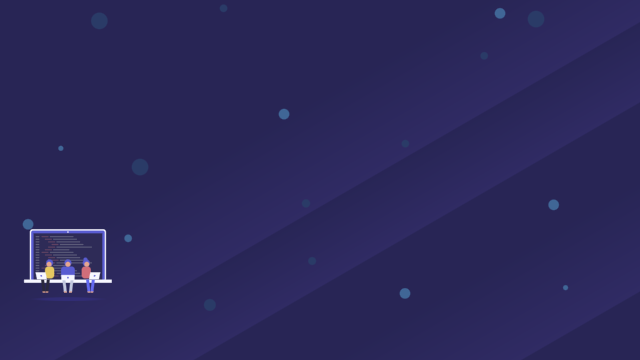
Write a Shadertoy shader that draws this background.

```glsl
// A night-blue backdrop: slanted light bands that end in crisp edges, scattered
// round dots, and a small laptop with three seated coders at the lower left.
// Bands are ramps along one slanted axis; all else is distance functions.

#define BASE_COLOR   vec3(0.156, 0.146, 0.335)
#define BAND_COLOR   vec3(0.188, 0.168, 0.392)
#define BRIGHT_DOT   vec3(0.250, 0.400, 0.590)
#define DIM_DOT      vec3(0.165, 0.230, 0.405)
#define ACCENT       vec3(0.350, 0.360, 0.820)
#define PAPER        vec3(0.970, 0.970, 1.000)
#define SKIN         vec3(0.900, 0.650, 0.560)
#define BAND_AXIS    vec2(0.5, -0.866)
#define BAND_EDGES   vec3(0.076, 0.269, 0.724)
#define BAND_WIDTHS  vec3(0.260, 0.193, 0.260)
#define SCENE_POS    vec2(0.1887, 0.220)
#define SCENE_UNIT   0.002315

// Dots as centre x, centre y, radius, in canvas heights
const vec3 brightDots[8] = vec3[8](
    vec3(1.389, 0.963, 0.0147), vec3(0.789, 0.683, 0.0147),
    vec3(0.169, 0.588, 0.007),  vec3(0.078, 0.377, 0.0147),
    vec3(0.356, 0.338, 0.0105), vec3(1.538, 0.431, 0.0147),
    vec3(1.125, 0.185, 0.0147), vec3(1.571, 0.201, 0.007));
const vec3 dimDots[9] = vec3[9](
    vec3(0.276, 0.942, 0.023),  vec3(1.489, 0.947, 0.023),
    vec3(0.389, 0.536, 0.023),  vec3(0.621, 0.977, 0.0105),
    vec3(1.345, 0.845, 0.0105), vec3(1.126, 0.601, 0.0105),
    vec3(0.850, 0.435, 0.0115), vec3(0.867, 0.275, 0.011),
    vec3(0.583, 0.153, 0.0165));

float cover(float dist, float aa) { return clamp(0.5 - dist / aa, 0.0, 1.0); }

float roundBox(vec2 p, vec2 halfSize, float radius) {
    vec2 q = abs(p) - halfSize + radius;
    return length(max(q, 0.0)) + min(max(q.x, q.y), 0.0) - radius;
}

void paint(inout vec3 col, vec3 ink, float dist, float aa) {
    col = mix(col, ink, cover(dist, aa));
}

// Each band brightens towards its edge, then drops to the base colour
float bandGlow(vec2 p, float aa) {
    float along = dot(p, BAND_AXIS), glow = 0.0;
    for (int i = 0; i < 3; i++) {
        float d = along - BAND_EDGES[i];
        glow = max(glow, clamp(1.0 + d / BAND_WIDTHS[i], 0.0, 1.0) * cover(d, aa));
    }
    return glow;
}

// Rows of code: line number, keyword and statement, indented in a repeating wedge
void paintCode(inout vec3 col, vec2 p, float aa) {
    for (int i = 0; i < 16; i++) {
        float k = mod(float(i), 6.0);
        float start = -31.5 + 4.0 * (3.0 - abs(k - 3.0));
        float span = 28.0 + 14.0 * step(3.5, k) - 23.0 * step(4.5, k);
        vec2 q = p - vec2(0.0, 53.0 - 3.15 * float(i));
        paint(col, vec3(0.40, 0.40, 0.50), roundBox(q - vec2(-36.5, 0.0), vec2(2.0, 0.6), 0.5), aa);
        paint(col, vec3(0.40, 0.27, 0.39), roundBox(q - vec2(start + 4.0, 0.0), vec2(4.0, 0.6), 0.5), aa);
        paint(col, vec3(0.38, 0.38, 0.49),
              roundBox(q - vec2(start + 10.0 + 0.5 * span, 0.0), vec2(0.5 * span, 0.6), 0.5), aa);
    }
}

void paintLaptop(inout vec3 col, vec2 p, float aa) {
    float shadow = length((p - vec2(0.5, -22.0)) / vec2(50.0, 3.0));
    col = mix(col, vec3(0.20, 0.18, 0.48), 0.8 * smoothstep(1.0, 0.5, shadow));
    paint(col, PAPER, roundBox(p - vec2(0.0, 30.5), vec2(45.7, 31.5), 3.5), aa);
    paint(col, ACCENT, roundBox(p - vec2(0.0, 29.8), vec2(44.2, 30.4), 2.5), aa);
    paint(col, vec3(0.18, 0.17, 0.34), roundBox(p - vec2(0.0, 28.5), vec2(41.2, 28.5), 0.5), aa);
    paint(col, PAPER, length(p - vec2(0.0, 58.5)) - 0.8, aa);
    paintCode(col, p, aa);
    paint(col, PAPER, roundBox(p - vec2(0.0, -0.5), vec2(52.7, 2.0), 1.0), aa);
}

// side is -1, 0 or 1: outer coders turn outwards, the middle one faces front
void paintCoder(inout vec3 col, vec2 p, float side, float aa) {
    float turned = abs(side);
    vec3 shirt = side < 0.0 ? vec3(0.90, 0.79, 0.38) : side > 0.0 ? vec3(0.82, 0.43, 0.48) : ACCENT;
    vec3 trousers = side < 0.0 ? vec3(0.17, 0.16, 0.24) : side > 0.0 ? vec3(0.39, 0.41, 0.94) : vec3(0.76, 0.78, 0.87);
    vec2 q = p - vec2(22.0 * side, 0.0);

    // Legs and feet
    vec2 leg = vec2(abs(q.x - 5.0 * side) - mix(4.0, 2.6, turned), q.y);
    leg.x -= 0.12 * (leg.y + 6.0);
    paint(col, trousers, roundBox(leg - vec2(0.0, -6.0), vec2(1.8, 7.5), 0.8), aa);
    paint(col, SKIN, roundBox(leg - vec2(0.0, -13.5), vec2(1.6, 0.8), 0.6), aa);

    // Torso, head and hair
    paint(col, shirt, roundBox(q - vec2(0.0, 10.0), vec2(mix(8.3, 5.5, turned), 7.2), 4.0), aa);
    paint(col, ACCENT, length(q - vec2(0.0, 21.5)) - 4.2, aa);
    paint(col, ACCENT, length(q - vec2(-1.0, 25.5)) - 2.4 * max(side, 0.0), aa);
    paint(col, SKIN, length(q - vec2(0.6 * side, 19.8)) - 3.0, aa);

    // Lap computer
    vec2 lap = p - vec2(32.0 * side, mix(3.8, 6.0, turned));
    lap.x -= 0.2 * side * lap.y;
    paint(col, PAPER, roundBox(lap, vec2(mix(8.0, 6.0, turned), mix(3.2, 4.3, turned)), 0.8), aa);
    paint(col, ACCENT, length(lap) - 0.9, aa);
}

void mainImage(out vec4 fragColor, in vec2 fragCoord) {
    vec2 p = fragCoord / iResolution.y;
    float aa = 1.3 / iResolution.y;
    vec3 col = mix(BASE_COLOR, BAND_COLOR, bandGlow(p, aa));

    for (int i = 0; i < 9; i++) paint(col, DIM_DOT, length(p - dimDots[i].xy) - dimDots[i].z, aa);
    for (int i = 0; i < 8; i++) paint(col, BRIGHT_DOT, length(p - brightDots[i].xy) - brightDots[i].z, aa);

    vec2 scene = (p - SCENE_POS) / SCENE_UNIT;
    float sceneAa = aa / SCENE_UNIT;
    paintLaptop(col, scene, sceneAa);
    for (int i = -1; i <= 1; i++) paintCoder(col, scene, float(i), sceneAa);
    fragColor = vec4(col, 1.0);
}
```
